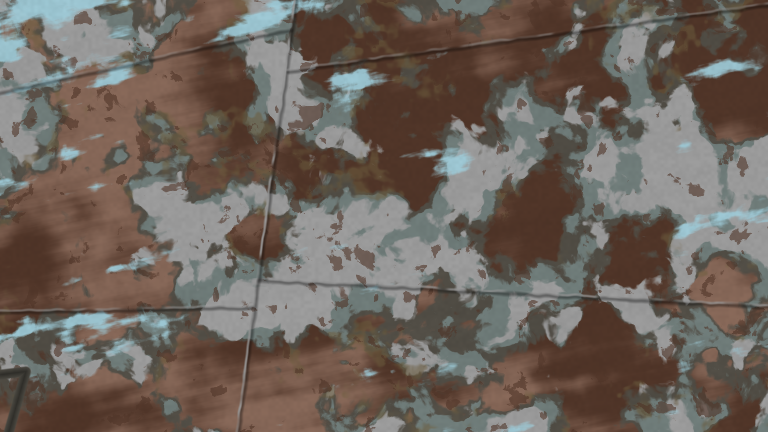
Reproduce this texture procedurally as a WebGL 2 fragment shader.

```glsl
#version 300 es
precision highp float;

#define RUST_DARK vec3(0.31, 0.205, 0.155)
#define RUST_PALE vec3(0.52, 0.40, 0.34)
#define GRIME vec3(0.31, 0.30, 0.27)
#define VERDIGRIS vec3(0.43, 0.48, 0.47)
#define BARE_GREY vec3(0.60, 0.60, 0.60)
#define GLARE vec3(0.61, 0.78, 0.83)
#define OCHRE vec3(0.42, 0.36, 0.24)
#define PATCH_SCALE 6.5
#define EDGE 0.026
#define SEAM_WIDTH 0.003
#define GRAIN 0.05

uniform vec2 u_resolution;
out vec4 fragColor;

float hash(vec2 cell) {
    vec3 q = fract(cell.xyx * vec3(0.1031, 0.1030, 0.0973));
    q += dot(q, q.yzx + 33.33);
    return fract((q.x + q.y) * q.z);
}

float noise(vec2 p) {
    vec2 i = floor(p), f = fract(p);
    f = f * f * (3.0 - 2.0 * f);
    return mix(mix(hash(i), hash(i + vec2(1, 0)), f.x),
               mix(hash(i + vec2(0, 1)), hash(i + vec2(1, 1)), f.x), f.y);
}

float fbm(vec2 p) {
    float sum = 0.0, amp = 0.5;
    for (int i = 0; i < 5; i++) {
        sum += amp * noise(p);
        p = mat2(1.6, 1.2, -1.2, 1.6) * p + 17.3;
        amp *= 0.5;
    }
    return sum + 0.5 * amp;
}

float above(float level, float field) {
    return smoothstep(level - EDGE, level + EDGE, field);
}

float blob(vec2 p, vec2 centre, vec2 radius) {
    vec2 d = (p - centre) / radius;
    return exp(-dot(d, d));
}

float segment(vec2 p, vec2 a, vec2 b) {
    vec2 ab = b - a;
    return length(p - a - ab * clamp(dot(p - a, ab) / dot(ab, ab), 0.0, 1.0));
}

// Raised weld: soft groove below, broken pale ridge above
vec3 weld(vec3 col, vec2 p, vec2 a, vec2 b, float strength) {
    float wobble = 0.004 * (noise(p * 45.0) - 0.5);
    float ridge = segment(p + wobble, a, b);
    float groove = segment(p + wobble + vec2(-0.004, 0.005), a, b);
    float px = 1.0 / u_resolution.y;
    col *= 1.0 - 0.35 * (1.0 - smoothstep(0.0, SEAM_WIDTH * 2.0 + px, groove));
    float lit = 1.0 - smoothstep(0.0, SEAM_WIDTH + px, ridge);
    return mix(col, BARE_GREY, lit * strength * smoothstep(0.1, 0.7, noise(p * 38.0)));
}

void main() {
    vec2 p = gl_FragCoord.xy / u_resolution.y;
    vec2 warp = vec2(fbm(p * 9.0 + 3.1), fbm(p * 9.0 + 41.7)) - 0.5;
    vec2 q = p + 0.07 * warp;
    vec2 along = vec2(p.x, p.y - 0.2 * p.x);

    // Rusty paint, softly clouded, with faint streaks
    float streak = fbm(along * vec2(3.0, 26.0) + 9.0);
    float tone = fbm(p * 3.5 + 60.0) + 0.25 * (streak - 0.5);
    tone += 0.10 * blob(p, vec2(0.0, 0.75), vec2(0.55, 0.5));
    vec3 col = mix(RUST_DARK, RUST_PALE, smoothstep(0.43, 0.69, tone));

    // Ragged flaking layers, somewhat denser around the middle
    float cover = fbm(q * PATCH_SCALE + 23.0);
    cover += 0.08 * blob(p, vec2(0.9, 0.55), vec2(0.42, 0.5)) - 0.03;
    cover += 0.06 * blob(p, vec2(1.68, 0.45), vec2(0.15, 0.2));
    cover += 0.04 * blob(p, vec2(0.25, 0.35), vec2(0.25, 0.2));
    float flake = fbm(q * 19.0 + 75.0) - 0.5;
    float chip = fbm(q * 15.0 + 190.0) - 0.5;
    col = mix(col, GRIME, 0.95 * above(0.47, cover + 0.3 * flake));
    col = mix(col, VERDIGRIS, above(0.55, cover + 0.5 * flake));
    col = mix(col, BARE_GREY, above(0.595, cover + 0.55 * chip));

    // Muted lichen on the fringes, and pits back to rust
    float lichen = fbm(p * 7.0 + 130.0) + 0.3 * (noise(p * 60.0) - 0.5);
    float fringe = 1.0 - smoothstep(0.02, 0.08, abs(cover - 0.48));
    col = mix(col, OCHRE, 0.55 * fringe * smoothstep(0.55, 0.68, lichen));
    float pits = fbm(q * 28.0 + 210.0);
    col = mix(col, RUST_DARK, 0.6 * above(0.67, pits));

    // Sky glare in broken slanted strips at the upper left
    float sheen = 0.5 + 0.7 * (fbm(along * vec2(5.0, 18.0) + 310.0) - 0.5);
    sheen += 0.25 * flake + 0.2 * blob(p, vec2(0.08, 0.93), vec2(0.36, 0.2));
    sheen += 0.07 * blob(p, vec2(0.75, 0.9), vec2(0.3, 0.2));
    col = mix(col, GLARE, 0.95 * smoothstep(0.65, 0.74, sheen));

    // Plate seams, the upright one brightest
    col = weld(col, p, vec2(0.545, -0.02), vec2(0.685, 1.02), 0.9);
    col = weld(col, p, vec2(-0.02, 0.785), vec2(0.67, 0.935), 0.35);
    col = weld(col, p, vec2(0.665, 0.838), vec2(1.8, 0.995), 0.45);
    col = weld(col, p, vec2(-0.02, 0.28), vec2(0.58, 0.292), 0.5);
    col = weld(col, p, vec2(0.595, 0.355), vec2(1.8, 0.292), 0.7);

    // Bent rail in the lower left corner
    float rail = min(segment(p, vec2(-0.02, 0.13), vec2(0.06, 0.14)),
                     segment(p, vec2(0.06, 0.14), vec2(0.015, -0.02)));
    col = mix(GRIME * (0.6 + 30.0 * rail), col, smoothstep(0.009, 0.014, rail));

    // Fine grain
    col *= 1.0 + GRAIN * (noise(p * 120.0) + streak - 1.0);
    fragColor = vec4(clamp(col, 0.0, 1.0), 1.0);
}
```
